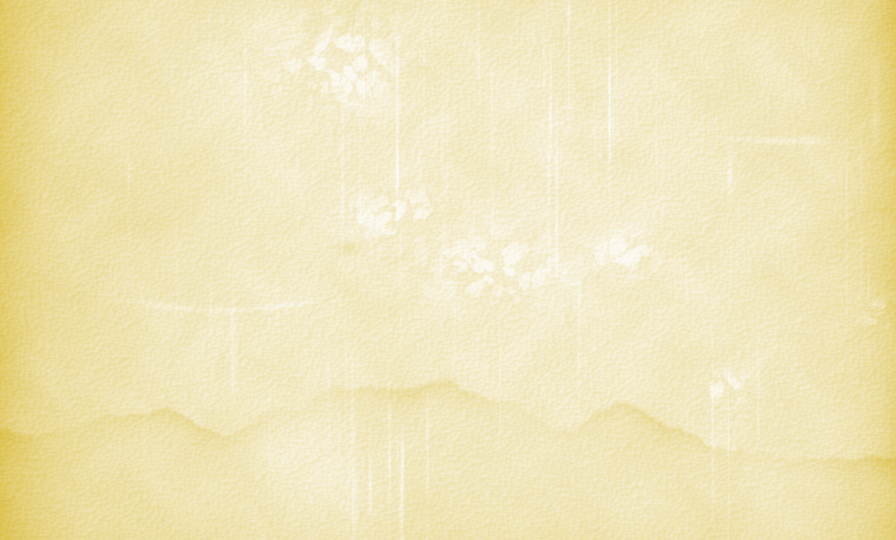
Write a Shadertoy shader that draws this texture.

```glsl
// Aged cream parchment with golden borders, a wavy water stain, scratches and embossed grain.
#define GOLD vec3(0.87, 0.77, 0.34)
#define CREAM vec3(0.965, 0.94, 0.84)
#define BASE_TONE 0.92
#define GRAIN_SCALE 145.0
#define GRAIN_DEPTH 0.19
#define CLOUD_DEPTH 0.11
#define STAIN_DEPTH 0.27
#define SCRATCH_GAIN 0.24
#define FLECK_GAIN 0.30

const float EDGE_HEIGHT[17] = float[17](
    0.20, 0.20, 0.225, 0.245, 0.19, 0.238, 0.28, 0.275, 0.292,
    0.25, 0.205, 0.255, 0.21, 0.165, 0.15, 0.155, 0.15);

float hash(float n) { return fract(sin(n * 12.9898) * 43758.545); }

vec2 hash2(vec2 p) {
    return fract(sin(vec2(dot(p, vec2(127.1, 311.7)), dot(p, vec2(269.5, 183.3)))) * 43758.545);
}

// Distance to the nearest scattered cell point
float cellular(vec2 p) {
    vec2 cell = floor(p), local = fract(p);
    float nearest = 4.0;
    for (int y = -1; y <= 1; y++)
        for (int x = -1; x <= 1; x++) {
            vec2 o = vec2(x, y);
            vec2 d = o + hash2(cell + o) - local;
            nearest = min(nearest, dot(d, d));
        }
    return sqrt(nearest);
}

// Rotated, warped sine layers, roughly -1 to 1
float clouds(vec2 p) {
    float sum = 0.0, amp = 0.6;
    for (int i = 0; i < 6; i++) {
        p += 0.7 * sin(p.yx * 1.3 + float(i) * 2.1);
        sum += amp * sin(p.x) * sin(p.y + 1.7);
        p = mat2(1.5, 1.1, -1.1, 1.5) * p + 3.1;
        amp *= 0.62;
    }
    return sum;
}

float spot(vec2 uv, vec2 center, vec2 size) {
    vec2 d = (uv - center) / size;
    return exp(-dot(d, d));
}

// Soft axis-aligned stroke given by its middle and half extent
float stroke(vec2 uv, vec2 center, vec2 halfSize) {
    vec2 d = (uv - center) / halfSize;
    return exp(-d.x * d.x - d.y * d.y * d.y * d.y);
}

// Random vertical scratches inside the box (x0, y0, x1, y1)
float scratches(vec2 uv, vec4 box, int count, float seed) {
    float sum = 0.0;
    for (int i = 0; i < count; i++) {
        float k = seed + float(i) * 3.7;
        vec2 center = mix(box.xy, box.zw, vec2(hash(k), hash(k + 1.1)));
        float width = max(mix(0.0008, 0.0022, hash(k + 2.3)), 0.6 / iResolution.x);
        float reach = mix(0.05, 0.18, hash(k + 4.9));
        sum += stroke(uv, center, vec2(width, reach)) * mix(0.25, 0.9, hash(k + 6.1));
    }
    return sum;
}

float stainEdge(vec2 uv) {
    float s = clamp(uv.x, 0.0, 0.9999) * 16.0;
    int i = int(s);
    float height = mix(EDGE_HEIGHT[i], EDGE_HEIGHT[i + 1], smoothstep(0.0, 1.0, fract(s)));
    return height + 0.011 * clouds(vec2(uv.x * 42.0, uv.y * 14.0));
}

void mainImage(out vec4 fragColor, in vec2 fragCoord) {
    vec2 uv = fragCoord / iResolution.xy;
    vec2 p = fragCoord / iResolution.y;
    float broad = clouds(p * 5.0), mottled = clouds(p * 24.0 + 8.0);

    // Golden borders and pale centre
    float right = 1.0 - uv.x;
    float tone = BASE_TONE;
    tone -= 0.48 * exp(-uv.x / 0.055) + 0.28 * exp(-uv.x / 0.16);
    tone -= (0.50 * exp(-right / 0.035) + 0.22 * exp(-right / 0.13)) * mix(0.7, 1.0, uv.y);
    tone -= 0.20 * exp(-uv.y / 0.12) + 0.13 * exp(-(1.0 - uv.y) / 0.10);
    tone -= 0.10 * spot(uv, vec2(0.17, 0.66), vec2(0.09, 0.12));
    tone += 0.09 * spot(uv, vec2(0.31, 0.78), vec2(0.12, 0.16));
    tone += 0.13 * spot(uv, vec2(0.36, 0.13), vec2(0.07, 0.12));
    tone += CLOUD_DEPTH * (0.55 * broad + 0.6 * mottled);

    // Water stain: crisp upper rim fading downward
    float depth = stainEdge(uv) - uv.y;
    float rim = exp(-max(depth, 0.0) / 0.022) + 0.35 * exp(-max(depth, 0.0) / 0.10);
    float rimStrength = 0.65 + 0.35 * sin(uv.x * 24.0 - 3.4) + 0.15 * mottled;
    tone -= STAIN_DEPTH * smoothstep(-0.006, 0.006, depth) * rim * max(rimStrength, 0.2);
    tone -= 0.28 * spot(uv, vec2(0.39, 0.54), vec2(0.012, 0.012));

    // Vertical scratches and worn strokes
    float worn = scratches(uv, vec4(0.60, 0.58, 0.74, 1.0), 16, 2.0);
    worn += scratches(uv, vec4(0.38, 0.60, 0.55, 1.0), 12, 71.0);
    worn += scratches(uv, vec4(0.38, 0.02, 0.45, 0.22), 10, 143.0);
    worn += scratches(uv, vec4(0.08, 0.05, 0.98, 0.95), 26, 211.0);
    float sag = 0.012 * sin(uv.x * 19.0);
    worn += 0.7 * stroke(uv.yx, vec2(0.437 + sag, 0.25), vec2(0.006, 0.10));
    worn += 0.9 * stroke(uv.yx, vec2(0.742 + sag * 0.3, 0.872), vec2(0.006, 0.055));
    worn += 0.7 * stroke(uv, vec2(0.815, 0.69), vec2(0.003, 0.06));
    worn += 0.7 * stroke(uv, vec2(0.26, 0.36), vec2(0.003, 0.10));
    worn += 0.9 * stroke(uv, vec2(0.977, 0.81), vec2(0.004, 0.07));
    tone += SCRATCH_GAIN * worn * (0.8 + 0.35 * mottled);

    // Clusters of flaked pale paper
    float flaked = spot(uv, vec2(0.55, 0.50), vec2(0.07, 0.06)) + spot(uv, vec2(0.70, 0.53), vec2(0.035, 0.04));
    flaked += spot(uv, vec2(0.44, 0.60), vec2(0.05, 0.05)) + spot(uv, vec2(0.38, 0.89), vec2(0.07, 0.09));
    flaked += spot(uv, vec2(0.81, 0.28), vec2(0.025, 0.03)) + spot(uv, vec2(0.98, 0.42), vec2(0.02, 0.03));
    float chips = smoothstep(0.50, 0.25, cellular(p * 28.0 + 0.6 * mottled) - 0.2 * mottled);
    tone += FLECK_GAIN * flaked * chips;

    // Embossed paper grain lit from the upper left
    vec2 g = p * GRAIN_SCALE * vec2(0.8, 1.0) + 0.5 * mottled;
    tone += GRAIN_DEPTH * (cellular(g) - cellular(g + vec2(-0.45, 0.5)));
    tone += 0.05 * (cellular(p * 70.0) - 0.5);

    fragColor = vec4(mix(GOLD, CREAM, clamp(tone, -0.15, 1.2)), 1.0);
}
```
